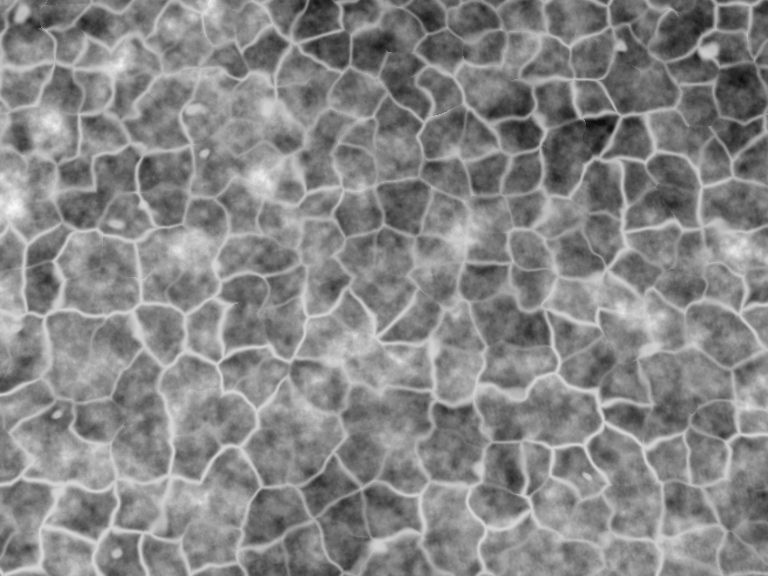
This texture is drawn by a WebGL 2 fragment shader. Its source:

```glsl
#version 300 es
precision highp float;
// Grey cellular tissue: small Voronoi cells are grouped under larger parent
// cells, giving bright outer walls and faint inner ones. Layered value noise
// mottles the interiors; haze, flecks and smaller cells gather to the top.

uniform vec2 u_resolution;
out vec4 fragColor;

const float GROUP_SIZE = 1.75;   // parent spacing, in small cells
const float WALL_WIDTH = 0.0058; // in canvas heights

float hash(vec2 p) {
    return fract(sin(dot(p, vec2(127.1, 311.7))) * 43758.5453);
}

vec2 hash2(vec2 p) {
    return vec2(hash(p), hash(p + vec2(57.3, 19.7)));
}

float noise(vec2 p) {
    vec2 i = floor(p), f = fract(p);
    f = f * f * (3.0 - 2.0 * f);
    return mix(mix(hash(i), hash(i + vec2(1, 0)), f.x),
               mix(hash(i + vec2(0, 1)), hash(i + vec2(1, 1)), f.x), f.y);
}

float fbm(vec2 p) {
    float sum = 0.0, gain = 0.5;
    for (int i = 0; i < 4; i++) {
        sum += gain * noise(p);
        p = mat2(1.6, 1.2, -1.2, 1.6) * p + 7.3;
        gain *= 0.5;
    }
    return sum / 0.9375;
}

vec2 site(vec2 id) {
    return id + 0.1 + 0.8 * hash2(id);
}

// Grid id of the Voronoi cell that holds p
vec2 nearestCell(vec2 p) {
    vec2 base = floor(p), best = base;
    float bestDist = 1e3;
    for (int y = -1; y <= 1; y++)
    for (int x = -1; x <= 1; x++) {
        vec2 id = base + vec2(x, y);
        vec2 r = site(id) - p;
        float d = dot(r, r);
        if (d < bestDist) { bestDist = d; best = id; }
    }
    return best;
}

vec2 parentOf(vec2 id) {
    return nearestCell(site(id) / GROUP_SIZE + 31.0);
}

// x: outer wall, y: inner wall, z: random tone of the parent, w: of the cell
vec4 tissue(vec2 p, float width) {
    vec2 own = nearestCell(p), parent = parentOf(own);
    vec2 a = site(own) - p, walls = vec2(0.0);
    for (int y = -2; y <= 2; y++)
    for (int x = -2; x <= 2; x++) {
        if (x == 0 && y == 0) continue;
        vec2 id = own + vec2(x, y);
        vec2 b = site(id) - p;
        float d = dot(0.5 * (a + b), normalize(b - a));
        if (d > 3.0 * width) continue;
        if (parentOf(id) != parent) {
            walls.x = max(walls.x, exp(-d * d / (width * width)));
        } else {
            float strength = smoothstep(0.1, 0.8, hash(own + id + 3.7));
            walls.y = max(walls.y, strength * exp(-d * d / (0.6 * width * width)));
        }
    }
    return vec4(walls, hash(parent + 11.0), hash(own + 23.0));
}

// Scattered soft bright flecks of varied size
float flecks(vec2 p, float scale, float share) {
    vec2 q = p * scale, base = floor(q);
    float sum = 0.0;
    for (int y = -1; y <= 1; y++)
    for (int x = -1; x <= 1; x++) {
        vec2 id = base + vec2(x, y);
        float radius = mix(0.08, 0.2, hash(id + 5.1));
        float d = length(q - site(id + 71.0) + 71.0);
        sum += step(hash(id + 9.4), share) * (1.0 - smoothstep(0.4 * radius, 1.4 * radius, d));
    }
    return min(sum, 1.0);
}

void main() {
    vec2 p = gl_FragCoord.xy / u_resolution.y;
    float aspect = u_resolution.x / u_resolution.y;

    // Wavy walls, with cells shrinking toward the top
    vec2 wave = vec2(noise(p * 24.0), noise(p * 24.0 + 40.0)) - 0.5;
    vec2 ripple = vec2(noise(p * 55.0 + 80.0), noise(p * 55.0 + 120.0)) - 0.5;
    vec2 w = p + 0.024 * wave + 0.008 * ripple;
    float scale = 12.2 + 3.6 * w.y;
    vec2 q = vec2((w.x - 0.5 * aspect) * scale, w.y * (12.2 + 1.8 * w.y)) + 50.0;
    vec4 cell = tissue(q, WALL_WIDTH * scale);

    // Mottled interiors
    float grey = 0.435 + 0.13 * (cell.z - 0.5) + 0.06 * (cell.w - 0.5);
    grey += 0.50 * (fbm(p * 24.0 + 13.0) - 0.5);
    grey += 0.36 * (fbm(p * 62.0 + 29.0) - 0.5);

    // Broad haze, cloudy bright patches and flecks
    float upper = smoothstep(0.2, 1.0, p.y);
    float haze = fbm(p * vec2(3.2, 4.0) + 5.0);
    grey += mix(0.25, 0.5, upper) * (haze - 0.48);
    float cloud = smoothstep(0.56, 0.8, fbm(p * 9.0 + 61.0)) * smoothstep(0.4, 0.65, haze);
    grey += mix(0.15, 0.45, upper) * cloud;
    grey = mix(grey, 0.87, 0.75 * flecks(w, 9.0, 0.14));

    // Walls of uneven brightness
    float uneven = mix(0.6, 1.0, smoothstep(0.25, 0.7, noise(p * 9.0 + 17.0)));
    float outer = cell.x * uneven * mix(0.95, 0.72, upper);
    grey = mix(grey, max(grey, 0.66), 0.75 * cell.y);
    grey = mix(grey, max(grey, 0.84), outer);

    fragColor = vec4(vec3(clamp(grey, 0.06, 0.97)), 1.0);
}
```
